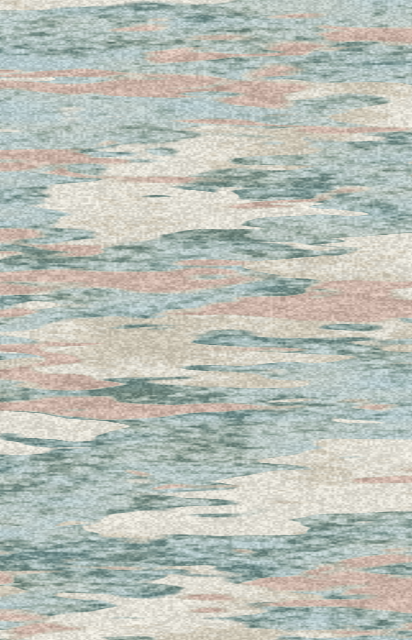
A Shadertoy shader for this texture:

```glsl
// Hand-woven abrash rug: ragged cream, beige and blush patches on streaky teal wool.
// Stretched noise fields, sheared row by row, cut out the patches; finer noise
// draws the horizontal strands and the nubby pile grain.

const vec3 LIGHT_BLUE = vec3(0.73, 0.79, 0.785);
const vec3 MID_TEAL   = vec3(0.62, 0.695, 0.67);
const vec3 DARK_TEAL  = vec3(0.43, 0.53, 0.51);
const vec3 CREAM      = vec3(0.885, 0.875, 0.835);
const vec3 BEIGE      = vec3(0.80, 0.775, 0.71);
const vec3 BLUSH      = vec3(0.80, 0.705, 0.66);

const float BAND_PERIOD  = 0.21;   // vertical spacing of the cream bands
const float BAND_PHASE   = 0.84;   // height of one cream band
const float BAND_BIAS    = 0.055;
const float CREAM_CUT    = 0.56;
const float BLUSH_CUT    = 0.665;
const float EDGE_SOFT    = 0.022;
const float FINGER_REACH = 0.22;   // sideways raggedness of patch edges
const float GRAIN        = 0.17;

float hash(vec2 p) {
    vec3 q = fract(vec3(p.xyx) * 0.1031);
    q += dot(q, q.yzx + 33.33);
    return fract((q.x + q.y) * q.z);
}

float noise(vec2 p) {
    vec2 cell = floor(p);
    vec2 f = fract(p);
    f = f * f * (3.0 - 2.0 * f);
    float low  = mix(hash(cell), hash(cell + vec2(1, 0)), f.x);
    float high = mix(hash(cell + vec2(0, 1)), hash(cell + vec2(1, 1)), f.x);
    return mix(low, high, f.y);
}

float fbm(vec2 p) {
    float sum = 0.0, amp = 0.5;
    for (int i = 0; i < 3; i++) {
        sum += amp * noise(p);
        p = p * 2.03 + 17.3;
        amp *= 0.5;
    }
    return sum / 0.875;
}

// Patch field: broad flat blobs whose ends split into horizontal fingers
float patchField(vec2 p, vec2 scale, float seed) {
    vec2 q = p + seed;
    float shear = FINGER_REACH * (noise(q * vec2(7.0, 75.0)) - 0.5)
                + 0.08 * (noise(q * vec2(16.0, 170.0)) - 0.5);
    float fray = 0.24 * (noise(q * vec2(9.0, 88.0) + 5.0) - 0.5);
    return fbm((q + vec2(shear, 0.0)) * scale) + fray;
}

float cutout(float field, float cut) {
    return smoothstep(cut - EDGE_SOFT, cut + EDGE_SOFT, field);
}

void mainImage(out vec4 fragColor, in vec2 fragCoord) {
    vec2 p = fragCoord / iResolution.y;

    // Strands and pile grain
    float strand = 0.5 * noise(p * vec2(32.0, 150.0) + 3.0)
                 + 0.5 * noise(p * vec2(75.0, 330.0) + 41.0);
    float grain = noise(p * vec2(250.0, 390.0) + 9.0) - 0.5;

    // Patches alternate loosely between cream and blush bands
    float band = BAND_BIAS * cos(6.28319 * (p.y - BAND_PHASE) / BAND_PERIOD);
    float creamField = patchField(p, vec2(2.8, 12.0), 4.0) + band;
    float blushField = patchField(p, vec2(3.2, 16.0), 23.0) - band;

    // Streaky teal ground, darker around the patch edges
    float region = fbm(p * vec2(4.0, 17.0) + 61.0) - 0.5;
    float rim = exp(-pow((creamField - CREAM_CUT) / 0.06, 2.0));
    float tone = strand + 0.8 * region - 0.09 * rim;
    vec3 color = mix(DARK_TEAL, MID_TEAL, smoothstep(0.12, 0.42, tone));
    color = mix(color, LIGHT_BLUE, smoothstep(0.38, 0.62, tone));
    float tint = noise(p * vec2(10.0, 60.0) + 80.0) - 0.5;
    color += tint * vec3(-0.04, 0.0, 0.04);

    // Cream patches, partly shaded to beige
    float shade = fbm(p * vec2(4.0, 15.0) + 97.0) + 0.5 * (strand - 0.5);
    vec3 wool = mix(CREAM, BEIGE, smoothstep(0.50, 0.72, shade));
    wool += 0.07 * (strand - 0.5);
    color = mix(color, wool, cutout(creamField, CREAM_CUT));

    // Blush patches with a thin beige fringe
    vec3 blush = BLUSH + 0.16 * (strand - 0.5);
    color = mix(color, BEIGE + 0.1 * (strand - 0.5),
                0.8 * cutout(blushField, BLUSH_CUT - 0.03));
    color = mix(color, blush, cutout(blushField, BLUSH_CUT));

    fragColor = vec4(clamp(color + GRAIN * grain, 0.0, 1.0), 1.0);
}
```
